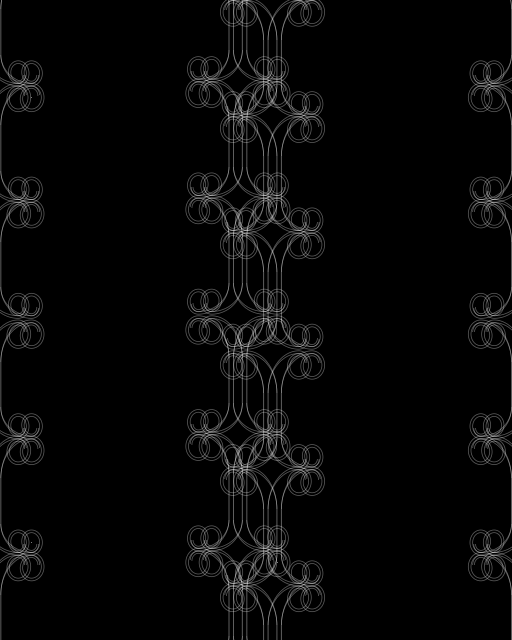
This pattern is drawn by a Shadertoy shader. Its source:

```glsl
// Thin grey scrollwork on black: columns of mirrored scrolls joined by upright lines.
// Each scroll is a quarter-ellipse flare running into a spiral of elliptic arcs,
// drawn as two nested strokes and two side-by-side copies, and repeated downward.

const float UNITS = 768.0;          // drawing units per canvas height
const float PERIOD = 139.5;         // distance between rows
const float ROW_GAP = 5.0;          // extra spread inside each column's anchor row
const float COPY_OFFSET = 8.0;      // half distance between the two copies
const float STEM_X = 2.7;           // half distance between the stems of one copy
const float CURL_X = 39.5;          // spiral centre, measured from the copy's axis
const float OVERLAP = 1.5;          // how far scrolls reach past the row centre
const float NEST = 3.2;             // spacing of the nested strokes
const float LINE_WIDTH = 0.9;
const float STEM_WIDTH = 1.2;
const vec2 UPPER_CURL = vec2(13.0, 15.0);
const vec2 LOWER_CURL = vec2(15.0, 17.0);
const float UPPER_FLARE = 36.0;
const float LOWER_FLARE = 49.0;
const vec3 LINE_COLOR = vec3(0.37);

// Column axis and the height of its anchor row, measured from the top
const vec2 COLUMNS[4] = vec2[4](
    vec2(-9.7, 380.5), vec2(285.5, 375.5), vec2(327.0, 417.5), vec2(624.5, 380.5));

// Approximate distance to an ellipse outline
float ellipseLine(vec2 p, vec2 radii) {
    float k = length(p / radii);
    float slope = max(length(p / (radii * radii)), 1e-4);
    return abs(k * (k - 1.0) / slope);
}

// Box-filtered coverage of a line of the given width
float coverage(float d, float width, float pixel) {
    float h = 0.5 * width;
    float low = max(d - 0.5 * pixel, -h);
    float high = min(d + 0.5 * pixel, h);
    return clamp((high - low) / pixel, 0.0, 1.0);
}

float screenBlend(float a, float b) {
    return a + b - a * b * LINE_COLOR.r;
}

// One stroke: flare, outer arc, returning arc and inner end
float strokeDistance(vec2 p, vec2 centre, vec2 r, float flareTop) {
    float base = centre.y - r.y;
    float d = 1e3;
    if (p.x < centre.x) {
        if (p.y < flareTop) {
            vec2 flare = vec2(centre.x - STEM_X, flareTop - base);
            d = ellipseLine(p - vec2(centre.x, flareTop), flare);
        }
        vec2 inner = centre + vec2(0.0, 0.1 * r.y);
        d = min(d, ellipseLine(p - inner, 0.9 * r));
    } else {
        d = ellipseLine(p - centre, r);
        vec2 tip = centre - vec2(0.0, 0.15 * r.y);
        if (p.y < tip.y) d = min(d, ellipseLine(p - tip, 0.65 * r));
    }
    return d;
}

// Nested strokes and stem; p.y grows away from the row centre
float scroll(vec2 p, vec2 curl, float flareTop, float pixel) {
    if (p.y < -6.0 || p.x > 62.0) return 0.0;
    vec2 centre = vec2(CURL_X, curl.y - OVERLAP);
    float ink = 0.0;
    for (int k = 0; k < 2; k++) {
        float d = strokeDistance(p, centre, curl - NEST * float(k), flareTop);
        ink = screenBlend(ink, coverage(d, LINE_WIDTH, pixel));
    }
    if (p.y >= flareTop)
        ink = screenBlend(ink, coverage(abs(p.x - STEM_X), STEM_WIDTH, pixel));
    return ink;
}

// Fold a height into one row, skipping the gap beyond the threshold
float foldRow(float y, float threshold) {
    y -= ROW_GAP * step(threshold, y);
    return mod(y + 0.5 * PERIOD, PERIOD) - 0.5 * PERIOD;
}

void mainImage(out vec4 fragColor, in vec2 fragCoord) {
    float pixel = UNITS / iResolution.y;
    vec2 p = vec2(fragCoord.x, iResolution.y - fragCoord.y) * pixel;
    float ink = 0.0;

    for (int i = 0; i < 4; i++) {
        vec2 q = p - COLUMNS[i];
        float upperY = -foldRow(q.y, 0.5 * PERIOD);
        float lowerY = foldRow(q.y, -0.25 * PERIOD);
        for (int side = -1; side <= 1; side += 2) {
            float x = abs(q.x - COPY_OFFSET * float(side));
            ink = screenBlend(ink, scroll(vec2(x, upperY), UPPER_CURL, UPPER_FLARE, pixel));
            ink = screenBlend(ink, scroll(vec2(x, lowerY), LOWER_CURL, LOWER_FLARE, pixel));
        }
    }
    fragColor = vec4(min(LINE_COLOR * ink, vec3(1.0)), 1.0);
}
```
